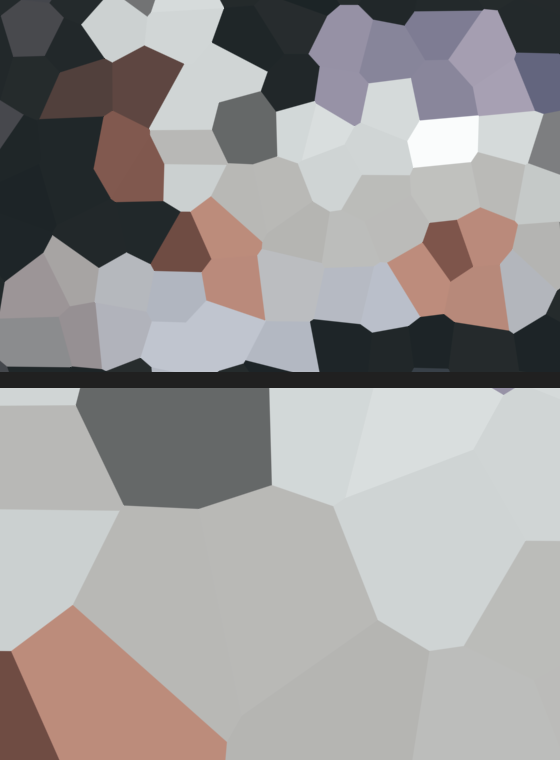
Top: the whole. Bottom: its middle third, enlarged.
This background is drawn by a WebGL 2 fragment shader. Its source:

```glsl
#version 300 es
precision highp float;
// Flat Voronoi facets: pale greys, rust and mauve patches over a dark slate ground.

uniform vec2 u_resolution;
out vec4 fragColor;

const float CELLS = 7.2; // cells per canvas height

vec3 hash3(vec2 id) {
    vec3 q = fract((id.xyx + 20.0) * vec3(0.1031, 0.1030, 0.0973));
    q += dot(q, q.yxz + 33.33);
    return fract((q.xxy + q.yzz) * q.zyx);
}

vec2 cellSite(vec2 id) {
    return id + 0.5 + 0.86 * (hash3(id).xy - 0.5);
}

// Elliptical region: 1 at the centre, 0 on the rim, negative outside
float blob(vec2 p, vec2 centre, vec2 radius) {
    return 1.0 - length((p - centre) / radius);
}

// One flat colour per cell, chosen by the region its site lies in
vec3 cellColour(vec2 id) {
    vec2 p = cellSite(id) / CELLS;
    vec3 rnd = hash3(id + 57.0);

    // Dark slate ground with a few lighter cells
    vec3 colour = mix(vec3(0.11, 0.14, 0.15), vec3(0.155, 0.175, 0.18), rnd.x);
    if (rnd.z > 0.9) colour = mix(vec3(0.22, 0.25, 0.28), vec3(0.33, 0.31, 0.32), rnd.y);

    // Pale band running from the top left through the middle, and along the bottom
    float light = blob(p, vec2(0.41, 0.89), vec2(0.14, 0.22));
    light = max(light, blob(p, vec2(0.60, 0.66), vec2(0.19, 0.18)));
    light = max(light, blob(p, vec2(0.85, 0.48), vec2(0.29, 0.28)));
    light = max(light, blob(p, vec2(1.12, 0.55), vec2(0.19, 0.25)));
    light = max(light, blob(p, vec2(1.40, 0.43), vec2(0.19, 0.20)));
    light = max(light, blob(p, vec2(0.15, 0.13), vec2(0.28, 0.17)));
    light = max(light, blob(p, vec2(0.50, 0.10), vec2(0.36, 0.16)));
    light = max(light, blob(p, vec2(1.05, 0.27), vec2(0.09, 0.12)));
    if (light > 0.0) {
        float height = smoothstep(0.40, 0.66, p.y + 0.35 * (rnd.y - 0.5));
        colour = mix(vec3(0.71, 0.71, 0.70), vec3(0.83, 0.85, 0.85), height);
        float low = 1.0 - smoothstep(0.2, 0.3, p.y);
        vec3 lowTint = mix(vec3(0.59, 0.56, 0.57), vec3(0.73, 0.75, 0.79), smoothstep(0.2, 0.36, p.x));
        colour = mix(colour, lowTint, low) + 0.07 * (rnd.z - 0.5);
        if (rnd.x < 0.16) colour = mix(vec3(0.38, 0.39, 0.39), vec3(0.56, 0.56, 0.57), rnd.y);
        if (rnd.x > 0.97) colour = vec3(0.98, 0.99, 0.99);
    }

    // Mauve patches at the upper right
    float mauve = max(blob(p, vec2(0.95, 0.88), vec2(0.12, 0.16)),
                      blob(p, vec2(1.28, 0.80), vec2(0.17, 0.18)));
    if (mauve > 0.0) colour = mix(vec3(0.37, 0.38, 0.48), vec3(0.68, 0.65, 0.72), rnd.x);

    // Brown patch on the left, salmon and rust patches lower down
    float brown = max(blob(p, vec2(0.37, 0.60), vec2(0.12, 0.20)),
                      blob(p, vec2(0.24, 0.78), vec2(0.10, 0.11)));
    if (brown > 0.0) colour = mix(vec3(0.28, 0.23, 0.22), vec3(0.51, 0.35, 0.31), rnd.y);
    float salmon = max(blob(p, vec2(0.57, 0.32), vec2(0.12, 0.13)),
                       blob(p, vec2(1.22, 0.25), vec2(0.18, 0.15)));
    if (salmon > 0.0) {
        colour = mix(vec3(0.69, 0.52, 0.47), vec3(0.76, 0.56, 0.49), rnd.z);
        if (rnd.y < 0.45) colour = mix(vec3(0.41, 0.28, 0.25), vec3(0.52, 0.35, 0.31), rnd.x);
    }
    return colour;
}

void main() {
    vec2 p = gl_FragCoord.xy / u_resolution.y * CELLS;
    vec2 base = floor(p);

    // Nearest site
    vec2 nearId = base;
    float nearDist = 1e3;
    for (int j = -2; j <= 2; j++)
    for (int i = -2; i <= 2; i++) {
        vec2 id = base + vec2(i, j);
        float dist = distance(p, cellSite(id));
        if (dist < nearDist) { nearDist = dist; nearId = id; }
    }

    // Closest border and the cell behind it
    vec2 site = cellSite(nearId);
    vec2 nextId = nearId;
    float border = 1e3;
    for (int j = -2; j <= 2; j++)
    for (int i = -2; i <= 2; i++) {
        vec2 id = base + vec2(i, j);
        if (id == nearId) continue;
        vec2 other = cellSite(id);
        float dist = dot(0.5 * (site + other) - p, normalize(other - site));
        if (dist < border) { border = dist; nextId = id; }
    }

    // Smooth the shared edge over about a pixel
    float edge = 0.9 * CELLS / u_resolution.y;
    vec3 colour = mix(cellColour(nextId), cellColour(nearId), smoothstep(-edge, edge, border));
    fragColor = vec4(colour, 1.0);
}
```
